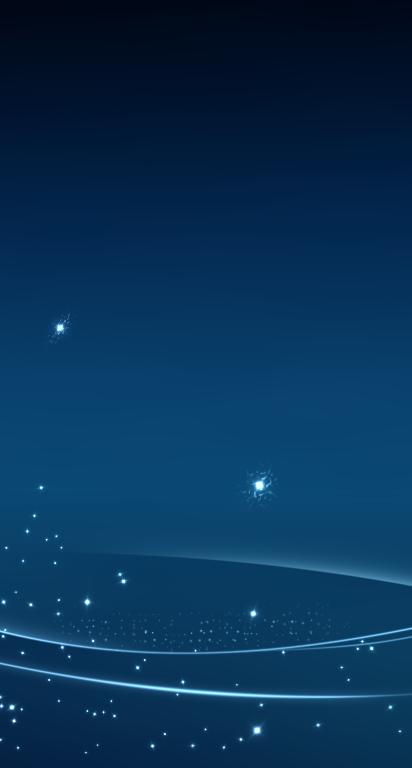
Reproduce this background procedurally as a Shadertoy shader.

```glsl
const vec3 ICE = vec3(0.68, 0.88, 0.98);

vec2 hash2(vec2 p) {
    p = vec2(dot(p, vec2(127.1, 311.7)), dot(p, vec2(269.5, 183.3)));
    return fract(sin(p) * 43758.545);
}

float gradientNoise(vec2 p) {
    vec2 cell = floor(p), f = fract(p);
    vec2 u = f * f * (3.0 - 2.0 * f);
    vec2 e = vec2(0.0, 1.0);
    float a = dot(hash2(cell) * 2.0 - 1.0, f);
    float b = dot(hash2(cell + e.yx) * 2.0 - 1.0, f - e.yx);
    float c = dot(hash2(cell + e.xy) * 2.0 - 1.0, f - e.xy);
    float d = dot(hash2(cell + e.yy) * 2.0 - 1.0, f - e.yy);
    return mix(mix(a, b, u.x), mix(c, d, u.x), u.y);
}

float ramp(float low, float high, float x) {
    return clamp((x - low) / (high - low), 0.0, 1.0);
}

float bell(float x, float width) {
    return exp(-x * x / (width * width));
}

vec3 nightSky(vec2 uv) {
    float y = uv.y + 0.02 * (0.5 - uv.x) * smoothstep(0.5, 1.0, uv.y);
    vec3 col = mix(vec3(0.02, 0.13, 0.26), vec3(0.035, 0.215, 0.36), ramp(0.0, 0.19, y));
    col = mix(col, vec3(0.04, 0.285, 0.45), ramp(0.19, 0.36, y));
    col = mix(col, vec3(0.035, 0.255, 0.43), ramp(0.36, 0.50, y));
    col = mix(col, vec3(0.01, 0.145, 0.295), ramp(0.50, 0.73, y));
    col = mix(col, vec3(0.0, 0.07, 0.17), ramp(0.73, 0.88, y));
    col = mix(col, vec3(0.0, 0.025, 0.08), ramp(0.88, 1.01, y));
    // Teal tint in the lower right corner
    col += vec3(0.01, 0.065, 0.06) * uv.x * (1.0 - smoothstep(0.05, 0.35, uv.y));
    return col + 0.008 * gradientNoise(uv * vec2(3.0, 22.0));
}

// Heights of the three sweeping curves
float ridgeHeight(float x) { return 0.2815 - 0.0445 * pow(x, 2.2); }
float upperWave(float x) { return 0.1495 + (0.14 - 0.033 * x) * (x - 0.45) * (x - 0.45); }
float lowerWave(float x) { return 0.0925 + 0.072 * (x - 0.78) * (x - 0.78); }

// Four-pointed sparkle, longest along its tilted axis
float sparkle(vec2 p, vec2 center, float size, float tilt) {
    vec2 d = (p - center) / size;
    if (dot(d, d) > 9.0) return 0.0;
    float c = cos(tilt), s = sin(tilt);
    d = vec2(c * d.x + s * d.y, c * d.y - s * d.x);
    vec2 a = abs(d);
    float core = 1.3 * exp(-dot(d, d) * 22.0);
    float rays = 0.75 * exp(-a.x * 3.2 - a.y * 13.0) + 0.5 * exp(-a.y * 4.5 - a.x * 13.0);
    return core + rays + 0.1 * exp(-dot(d, d) * 3.0);
}

// Broken icy filaments around a large sparkle
float wisps(vec2 p, vec2 center, float size, float tilt, float stretch) {
    vec2 d = (p - center) / size;
    float c = cos(tilt), s = sin(tilt);
    d = vec2(c * d.x + s * d.y, (c * d.y - s * d.x) * stretch);
    float n = gradientNoise(d * 5.0 + center * 40.0);
    return 0.55 * smoothstep(0.05, 0.35, n) * exp(-dot(d, d) * 1.8);
}

float dust(vec2 p, float cellSize) {
    vec2 cell = floor(p / cellSize);
    vec2 h = hash2(cell);
    vec2 d = fract(p / cellSize) - 0.25 - 0.5 * h;
    return step(0.45, hash2(cell + 31.0).x) * h.y * exp(-dot(d, d) * 70.0);
}

void mainImage(out vec4 fragColor, in vec2 fragCoord) {
    vec2 uv = fragCoord / iResolution.xy;
    float aspect = iResolution.x / iResolution.y;
    vec2 p = vec2(uv.x * aspect, uv.y);
    float px = 1.0 / iResolution.y;
    float x = uv.x;
    vec3 col = nightSky(uv);

    // Ridge: light above the edge, shade below it
    float ridge = uv.y - ridgeHeight(x);
    float above = smoothstep(-px, px, ridge);
    float ridgeFade = smoothstep(0.12, 1.0, x);
    col += vec3(0.30, 0.34, 0.34) * ridgeFade * above * exp(-max(ridge, 0.0) * 95.0);
    col -= vec3(0.008, 0.025, 0.03) * (1.0 - above) * exp(ridge * 14.0) * smoothstep(0.0, 0.4, x);

    // Upper wave, with a soft left sheen and a second strand on the right
    float upper = uv.y - upperWave(x);
    float leftSheen = 1.0 - smoothstep(0.0, 0.45, x);
    float strand = upper + 0.011 * smoothstep(0.55, 1.0, x);
    col += ICE * bell(upper, 0.0014) * mix(0.42, 0.68, abs(x - 0.45) * 1.8);
    col += ICE * bell(strand, 0.0012) * 0.4 * smoothstep(0.55, 0.9, x);
    col += ICE * 0.32 * leftSheen * smoothstep(-px, px, upper) * exp(-max(upper, 0.0) * 110.0);
    col -= vec3(0.01, 0.03, 0.035) * leftSheen * smoothstep(px, -px, upper) * exp(min(upper, 0.0) * 35.0);

    // Lower wave, thickest near the middle
    float lower = uv.y - lowerWave(x);
    float swell = bell(x - 0.48, 0.27);
    float lowerFade = 1.0 - 0.75 * smoothstep(0.78, 1.0, x);
    col += ICE * bell(lower, 0.0013 + 0.0012 * swell) * (0.55 + 0.3 * swell) * lowerFade;
    col += ICE * 0.1 * bell(lower, 0.008) * lowerFade;

    // Fine dust drifting over the upper wave
    float dustBand = bell(uv.y - upperWave(x) - 0.026, 0.019);
    dustBand *= smoothstep(0.08, 0.25, x) * (1.0 - smoothstep(0.7, 0.9, x));
    col += ICE * 0.6 * dustBand * (dust(p, 0.0085) + dust(p + 0.37, 0.012));

    // Scattered small sparkles, denser at the lower left
    float light = 0.0;
    for (int i = 0; i < 58; i++) {
        vec2 h = hash2(vec2(float(i), 7.3));
        vec2 k = hash2(vec2(float(i), 19.1));
        float sx = pow(h.x, 1.5);
        float sy = 0.02 + mix(0.31, 0.16, smoothstep(0.1, 0.5, sx)) * pow(h.y, 1.3);
        light += (0.5 + 0.4 * k.x) * sparkle(p, vec2(sx * aspect, sy), 0.005 + 0.005 * k.y * k.y, k.x * 3.1);
    }

    // Prominent sparkles
    vec2 high = vec2(0.146 * aspect, 0.573);
    vec2 bright = vec2(0.630 * aspect, 0.368);
    light += sparkle(p, high, 0.017, 0.95) + wisps(p, high, 0.023, 0.95, 2.4);
    light += 1.2 * sparkle(p, bright, 0.021, 1.0) + wisps(p, bright, 0.025, 1.0, 1.2);
    light += sparkle(p, vec2(0.615 * aspect, 0.201), 0.014, 1.25);
    light += sparkle(p, vec2(0.624 * aspect, 0.049), 0.018, 0.85);
    light += sparkle(p, vec2(0.212 * aspect, 0.216), 0.013, 1.5);
    light += sparkle(p, vec2(0.300 * aspect, 0.243), 0.010, 0.3);
    light += sparkle(p, vec2(0.029 * aspect, 0.079), 0.012, 0.6);
    light += 0.8 * sparkle(p, vec2(0.100 * aspect, 0.365), 0.008, 0.2);
    col += ICE * light;

    fragColor = vec4(clamp(col, 0.0, 1.0), 1.0);
}
```
